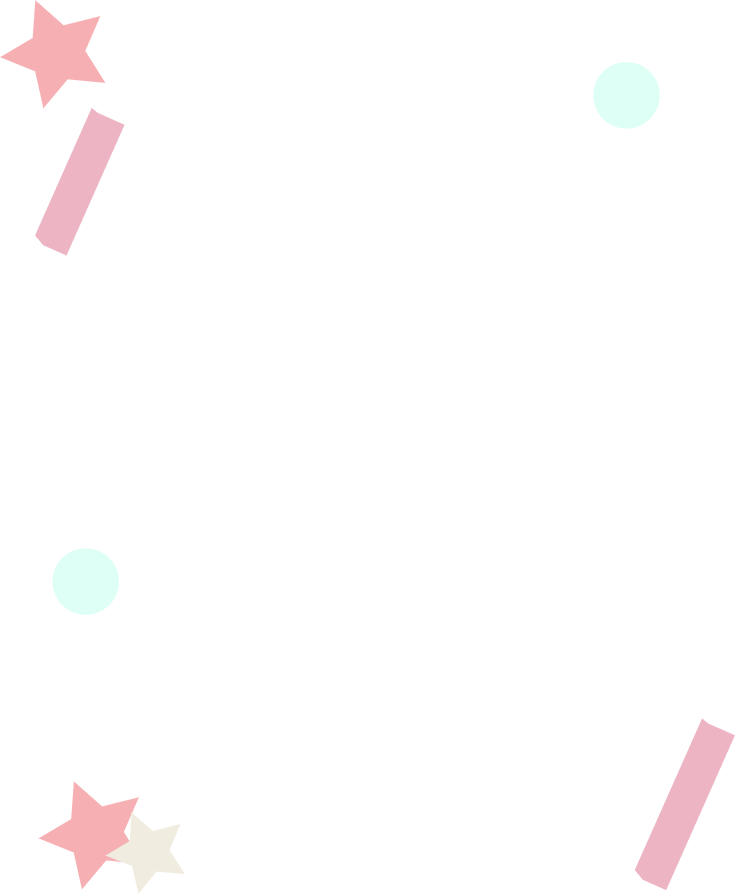
Reproduce this background procedurally as a Shadertoy shader.

```glsl
// Pastel party confetti: stars, slanted bars and dots scattered around a white page.

const float PI = 3.14159265;

// Signed distance to a five-pointed star whose first tip points along the tilt angle.
float star(vec2 p, float radius, float tilt) {
    float a = mod(atan(p.y, p.x) - tilt + PI / 5.0, PI * 0.4) - PI / 5.0;
    vec2 folded = length(p) * vec2(cos(a), abs(sin(a)));
    vec2 tip = vec2(radius, 0.0);
    vec2 notch = 0.5 * radius * vec2(cos(PI / 5.0), sin(PI / 5.0));
    vec2 edge = notch - tip;
    return dot(folded - tip, normalize(vec2(edge.y, -edge.x)));
}

// Slanted bar rising from its lower right corner, with cut left corners.
float bar(vec2 p, float len) {
    vec2 along = normalize(vec2(0.406, 0.914));
    float across = dot(p, vec2(-along.y, along.x));
    float rise = dot(p, along);
    float sides = max(-across, across - 4.12);
    float lowerEnd = max(0.0, across - 2.86) * 0.5 - rise;
    float upperEnd = rise - len - max(0.0, across - 3.26) * 0.27;
    return max(sides, max(lowerEnd, upperEnd));
}

// Lay a flat colour over the page with a one-pixel soft edge.
void paint(inout vec3 page, vec3 ink, float dist, float pixel) {
    page = mix(page, ink, clamp(0.5 - dist / pixel, 0.0, 1.0));
}

void mainImage(out vec4 fragColor, in vec2 fragCoord) {
    // Units are hundredths of the canvas height.
    float pixel = 100.0 / iResolution.y;
    vec2 p = fragCoord * pixel;

    vec3 coral = vec3(0.965, 0.692, 0.702);
    vec3 rose = vec3(0.93, 0.71, 0.77);
    vec3 mint = vec3(0.87, 1.0, 0.96);
    vec3 cream = vec3(0.941, 0.925, 0.878);
    vec3 page = vec3(1.0);

    // Dots
    float dots = min(length(p - vec2(69.92, 89.36)), length(p - vec2(9.57, 35.09))) - 3.71;
    paint(page, mint, dots, pixel);

    // Bars
    float bars = min(bar(p - vec2(7.42, 71.48), 15.97), bar(p - vec2(74.35, 0.65), 18.91));
    paint(page, rose, bars, pixel);

    // Large stars, then the small one overlapping the lower star
    float stars = min(star(p - vec2(6.35, 94.09), 6.36, 0.703), star(p - vec2(10.65, 6.91), 6.36, 0.703));
    paint(page, coral, stars, pixel);
    paint(page, cream, star(p - vec2(16.54, 4.92), 4.78, 0.715), pixel);

    fragColor = vec4(page, 1.0);
}
```
